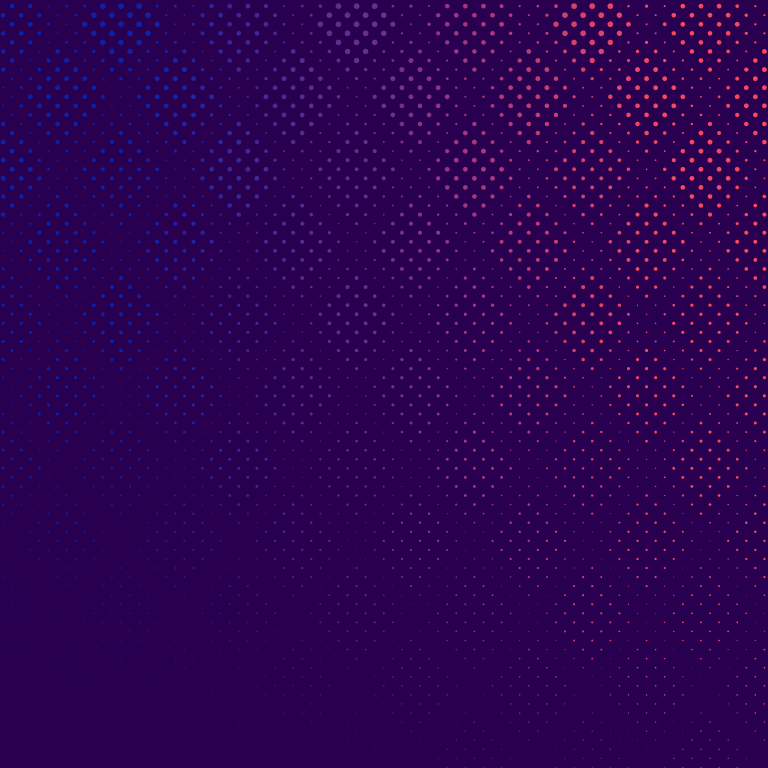
A three.js fragment shader for this background:

```glsl
varying vec2 vUv;

const float PI = 3.14159265;

// Dot lattice
const float PITCH = 0.0118;
const vec2 FIRST_DOT = vec2(0.0159, 0.992);
const float RADIUS_BOTTOM = 0.0007;
const float RADIUS_TOP = 0.0038;

// Diamond patches
const vec2 PATCH_CENTER = vec2(0.462, 0.583);
const vec2 PATCH_STEP = vec2(0.1525, 0.193);
const float SEAM_SIZE = 0.36;
const float SEAM_WIDTH = 0.62;
const float PATCH_CONTRAST = 0.1;

// Colours
const vec3 BACKGROUND = vec3(0.16, 0.0, 0.31);
const vec3 BLUE = vec3(0.04, 0.13, 0.66);
const vec3 VIOLET = vec3(0.39, 0.18, 0.55);
const vec3 MAGENTA = vec3(0.64, 0.22, 0.49);
const vec3 CORAL = vec3(0.98, 0.28, 0.37);

// Nearest point of a staggered lattice
vec2 nearestDot(vec2 p) {
  vec2 g = (p - FIRST_DOT) / PITCH;
  vec2 diagonal = floor(0.5 * vec2(g.x + g.y, g.x - g.y) + 0.5);
  vec2 cell = vec2(diagonal.x + diagonal.y, diagonal.x - diagonal.y);
  return FIRST_DOT + cell * PITCH;
}

// Relative dot size: diamonds divided by seams of small dots
float patchSize(vec2 p) {
  vec2 q = (p - PATCH_CENTER) / PATCH_STEP;
  vec2 wave = cos(PI * vec2(q.x + q.y, q.x - q.y));
  vec2 inside = smoothstep(0.0, SEAM_WIDTH, abs(wave));
  float contrast = 1.0 + PATCH_CONTRAST * (0.5 * (wave.x + wave.y) - 1.0);
  return mix(SEAM_SIZE, 1.0, inside.x * inside.y) * contrast;
}

// Left to right colour ramp
vec3 dotColor(float x) {
  vec3 color = mix(BLUE, VIOLET, smoothstep(0.14, 0.48, x));
  color = mix(color, MAGENTA, smoothstep(0.45, 0.64, x));
  return mix(color, CORAL, smoothstep(0.58, 0.9, x));
}

void main() {
  vec2 center = nearestDot(vUv);
  float pixel = max(fwidth(vUv.x), 0.00001);

  // Dots shrink downwards and fade in the lower left
  float radius = mix(RADIUS_BOTTOM, RADIUS_TOP, center.y) * patchSize(center);
  float fade = smoothstep(-0.1, 0.55, center.y + 0.4 * center.x);
  float edge = radius - distance(vUv, center);
  float coverage = clamp(edge / pixel + 0.5, 0.0, 1.0);

  // Keep dots thinner than a pixel faint
  coverage *= min(1.0, 2.0 * radius / pixel);

  vec3 color = mix(BACKGROUND, dotColor(center.x), coverage * fade);
  gl_FragColor = vec4(color, 1.0);
}
```
